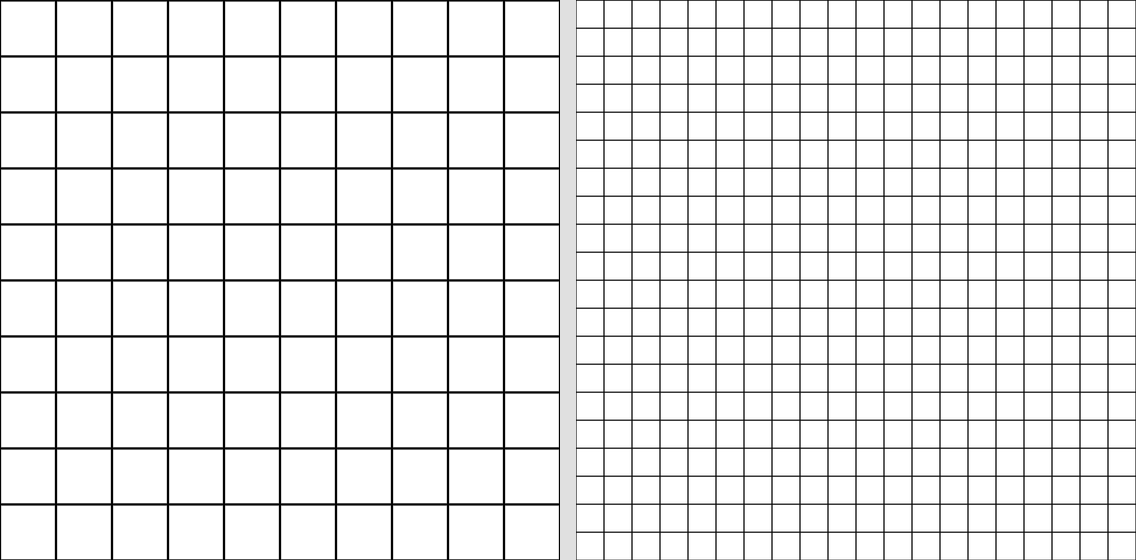
Left: one tile. Right: repeated 2 by 2.
Give the GLSL for this pattern, as a WebGL 1 fragment shader.

```glsl
precision highp float;

uniform vec2 u_resolution;

// Distance to the nearest grid line on each axis, in cells
vec2 lineDistance(vec2 cell) {
    return 0.5 - abs(fract(cell) - 0.5);
}

void main() {
    // Ten cells each way, the rows set slightly low
    vec2 cell = gl_FragCoord.xy / u_resolution * 10.0 + vec2(0.0, 0.0078);
    vec2 softness = 10.6 / u_resolution;

    // Pixel coverage of the vertical and horizontal lines
    vec2 coverage = clamp((0.0203 - lineDistance(cell)) / softness + 0.5, 0.0, 1.0);
    float ink = max(coverage.x, coverage.y);

    vec3 paperColor = vec3(1.0);
    vec3 inkColor = vec3(0.01);
    gl_FragColor = vec4(mix(paperColor, inkColor, ink), 1.0);
}
```
